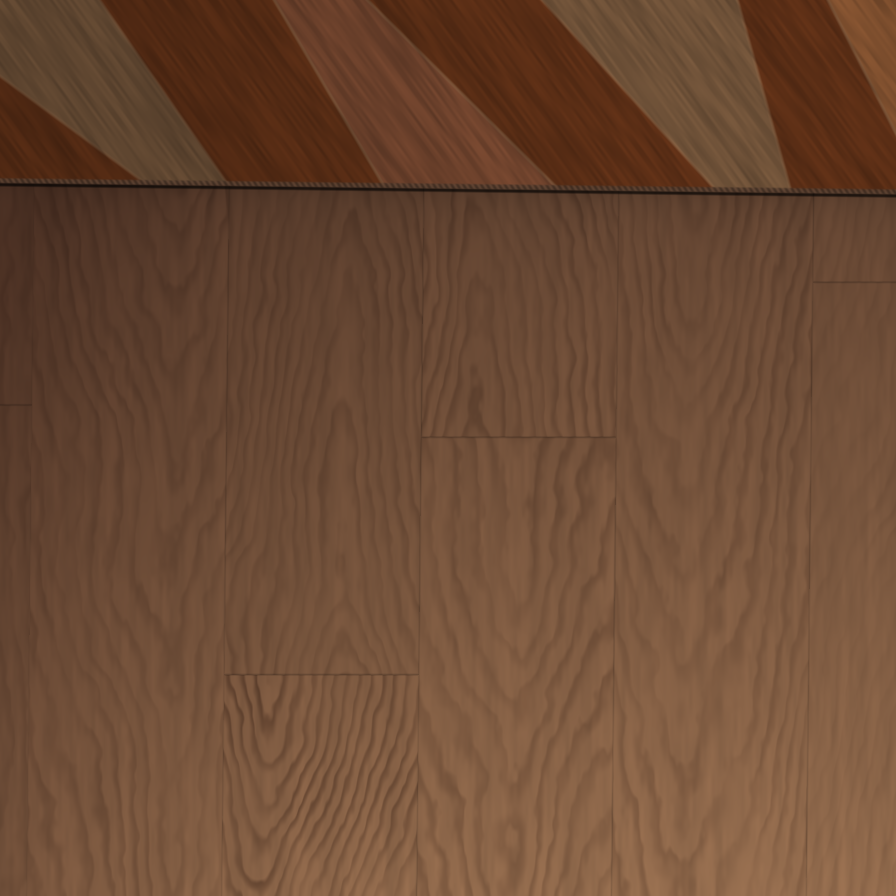
Write a three.js fragment shader that draws this texture.

```glsl
varying vec2 vUv;

const float SOFT = 0.0014;
const float PLANK_WIDTH = 0.2175;
const float FIRST_SEAM = 0.2474;
const float SEAM_LEAN = 0.0104;
const float SEAM_DEPTH = 0.22;
const float BORDER_Y = 0.7985;
const float BORDER_SLOPE = -0.0125;
const float ROPE_HALF = 0.0026;
const float ROPE_TWISTS = 150.0;
const float INLAY_LEAN = 0.72;
const vec3 FLOOR_DARK = vec3(0.282, 0.182, 0.133);
const vec3 FLOOR_LIGHT = vec3(0.570, 0.418, 0.300);
const vec3 RED_WOOD = vec3(0.340, 0.172, 0.080);
const vec3 BEIGE_WOOD = vec3(0.410, 0.302, 0.208);
const vec3 PINK_WOOD = vec3(0.420, 0.252, 0.168);
const vec3 PALE_WOOD = vec3(0.480, 0.300, 0.175);
const vec3 INLAY_EDGE = vec3(0.470, 0.340, 0.235);
const vec3 ROPE_COLOR = vec3(0.340, 0.245, 0.185);

float hash(vec2 p) {
  return fract(sin(dot(p, vec2(127.1, 311.7))) * 43758.5453);
}

float noise(vec2 p) {
  vec2 i = floor(p), f = fract(p);
  f = f * f * (3.0 - 2.0 * f);
  return mix(mix(hash(i), hash(i + vec2(1.0, 0.0)), f.x),
             mix(hash(i + vec2(0.0, 1.0)), hash(i + 1.0), f.x), f.y);
}

float lineMask(float d, float halfWidth) {
  return 1.0 - smoothstep(halfWidth - SOFT, halfWidth + SOFT, abs(d));
}

// Height of the end joint in each plank column; negative means none
float jointHeight(float column) {
  if (column < -1.5) return 0.548;
  if (column < -0.5) return -1.0;
  if (column < 0.5) return 0.247;
  if (column < 1.5) return 0.512;
  if (column < 2.5) return -1.0;
  return 0.685;
}

// Arch centre, rings per height, rings per width (negative opens upward), contrast
vec4 grainShape(float column, bool upper) {
  if (column < -1.5) return vec4(0.3, 2.0, 9.0, 0.45);
  if (column < -0.5) return vec4(0.74, 9.0, -11.0, 0.60);
  if (column < 0.5) return upper ? vec4(0.62, 10.0, 15.0, 0.70) : vec4(0.22, 18.0, -15.0, 1.15);
  if (column < 1.5) return upper ? vec4(0.26, 9.0, 13.0, 0.75) : vec4(0.52, 11.0, -9.0, 0.65);
  if (column < 2.5) return vec4(0.38, 8.0, -12.0, 0.60);
  return vec4(-0.6, 14.0, -12.0, 0.25);
}

vec3 plankFloor(vec2 p) {
  float u = (p.x - FIRST_SEAM - SEAM_LEAN * p.y) / PLANK_WIDTH;
  float column = floor(u);
  float across = u - column;
  float joint = jointHeight(column);
  bool upper = p.y > joint;
  vec4 shape = grainShape(column, upper);
  vec2 seed = vec2(column * 17.0, upper ? 31.0 : 5.0);

  // Light falls off toward the upper left
  float light = 0.98 - 0.80 * p.y - 0.42 * pow(1.0 - p.x, 3.0);
  vec3 color = mix(FLOOR_DARK, FLOOR_LIGHT, clamp(light, 0.0, 1.0));
  color *= 0.985 + 0.03 * hash(seed);

  // Nested growth rings, bent by broad, fine and jagged noise
  float d = across - shape.x;
  float rings = shape.y * p.y + shape.z * sqrt(d * d + 0.003);
  rings += 2.2 * noise(vec2(across * 2.5, p.y * 6.0) + seed);
  rings += 0.55 * noise(vec2(across * 9.0, p.y * 30.0) + seed);
  rings += 0.22 * noise(vec2(across * 40.0, p.y * 75.0) + seed);
  float phase = fract(rings);
  float ring = smoothstep(0.30, 0.80, phase) * (1.0 - smoothstep(0.78, 1.0, phase));
  ring *= 0.35 + 1.05 * noise(vec2(across * 5.0, p.y * 9.0) + seed + 9.0);
  color *= 1.03 - 0.19 * shape.w * ring * vec3(0.88, 1.0, 1.05);

  // Pores and soft streaks along the plank
  float pores = noise(vec2(p.x * 240.0, p.y * 32.0));
  float streak = noise(vec2(u * 22.0, p.y * 2.5) + seed);
  color *= 1.0 + 0.06 * (pores - 0.5) + 0.07 * (streak - 0.5);

  // Faint seams and end joints, broken by patches of glare
  float seam = (across - floor(across + 0.5)) * PLANK_WIDTH;
  float seamFade = 0.55 + 0.45 * noise(vec2(floor(u + 0.5) * 7.0, p.y * 12.0));
  seamFade *= mix(0.35, 1.0, smoothstep(0.05, 0.18, p.x));
  float gap = max(lineMask(seam, 0.0006) * seamFade, lineMask(p.y - joint, 0.0008));
  return color * (1.0 - SEAM_DEPTH * gap);
}

// Paints everything right of a slanted edge and draws its pale outline
void addStrip(inout vec3 color, vec2 p, float bottomX, float topX, vec3 wood) {
  float lean = (topX - bottomX) / 0.2;
  float d = (p.x - bottomX - lean * (p.y - 0.8)) / sqrt(1.0 + lean * lean);
  color = mix(color, wood, smoothstep(-SOFT, SOFT, d));
  color = mix(color, INLAY_EDGE, 0.6 * lineMask(d, 0.0016));
}

vec3 inlay(vec2 p) {
  vec3 color = RED_WOOD;
  addStrip(color, p, 0.156, -0.115, BEIGE_WOOD);
  addStrip(color, p, 0.250, 0.111, RED_WOOD);
  addStrip(color, p, 0.424, 0.306, PINK_WOOD);
  addStrip(color, p, 0.612, 0.410, RED_WOOD);
  addStrip(color, p, 0.788, 0.605, BEIGE_WOOD);
  addStrip(color, p, 0.879, 0.823, RED_WOOD);
  addStrip(color, p, 1.026, 0.924, PALE_WOOD);
  float across = p.x + INLAY_LEAN * p.y;
  float fine = noise(vec2(across * 260.0, p.y * 30.0));
  float broad = noise(vec2(across * 70.0, p.y * 6.0));
  color *= 1.0 + 0.20 * (fine - 0.5) + 0.12 * (broad - 0.5);
  return color * (0.88 + 0.15 * smoothstep(0.0, 0.7, p.x));
}

void main() {
  vec2 p = vUv;
  float h = p.y - BORDER_Y - BORDER_SLOPE * p.x;
  vec3 color = plankFloor(p);
  color *= 1.0 - 0.16 * exp(min(h, 0.0) * 50.0);
  color = mix(color, inlay(p), smoothstep(-SOFT, SOFT, h));

  // Twisted rope trim with a dark gap beneath
  color *= 1.0 - 0.65 * lineMask(h + 0.0045, 0.0018);
  float twist = 0.5 + 0.5 * sin(6.2832 * (p.x * ROPE_TWISTS + h * 90.0));
  color = mix(color, ROPE_COLOR * (0.72 + 0.35 * twist), 0.85 * lineMask(h, ROPE_HALF));
  gl_FragColor = vec4(color, 1.0);
}
```
